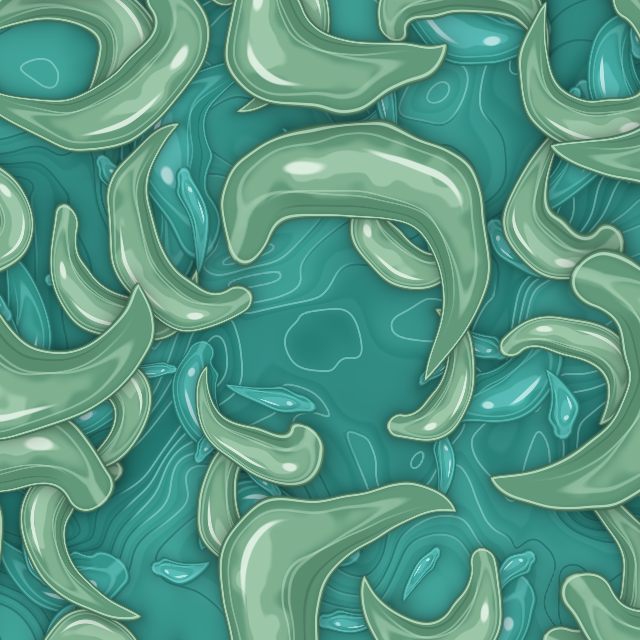
This pattern is drawn by a WebGL 2 fragment shader. Its source:

```glsl
#version 300 es
precision highp float;
// Glossy sage-green curls tumbling over a flowing teal liquid with fine contour lines.
uniform vec2 u_resolution;
out vec4 fragColor;

struct Style {
    vec3 edge, body, light, gleam;
    float plump, halfSpan, outline;
};

float hash(vec2 p) {
    return fract(sin(dot(p, vec2(127.1, 311.7))) * 43758.5453);
}

float noise(vec2 p) {
    vec2 i = floor(p), f = fract(p);
    f = f * f * f * (f * (f * 6.0 - 15.0) + 10.0);
    float low = mix(hash(i), hash(i + vec2(1, 0)), f.x);
    float high = mix(hash(i + vec2(0, 1)), hash(i + vec2(1, 1)), f.x);
    return mix(low, high, f.y);
}

vec2 noise2(vec2 p) {
    return vec2(noise(p), noise(p + 37.3)) - 0.5;
}

mat2 rotation(float a) {
    return mat2(cos(a), sin(a), -sin(a), cos(a));
}

float stroke(float d, float halfWidth, float aa) {
    return 1.0 - smoothstep(halfWidth, halfWidth + aa, abs(d));
}

float oval(vec2 p, vec2 center, vec2 radii, float soft) {
    return 1.0 - smoothstep(1.0 - soft, 1.0 + soft, length((p - center) / radii));
}

// One tapered spiral arc: round head at t = 0, pointed tail at t = 1
vec3 paintCurl(vec3 col, vec2 p, float radius, Style s, float wobble, float aa) {
    float angle = clamp(atan(p.y, p.x), -s.halfSpan, s.halfSpan);
    float t = 0.5 + 0.5 * angle / s.halfSpan;
    vec2 radial = vec2(cos(angle), sin(angle));
    float taper = mix(0.45, 1.0, smoothstep(0.0, 0.45, t)) * pow(max(1.0 - t * t, 0.0), 0.7);
    float w = radius * s.plump * taper + 0.003;
    vec2 q = p - radius * (0.75 + 0.6 * t * t) * radial;
    float d = length(q) - w;
    vec2 uv = vec2(dot(q, radial) / w, t);
    vec2 bent = uv + wobble * vec2(0.35, 0.15);

    // Rounded body with a lighter core and stepped reflections
    vec3 skin = mix(s.edge, s.body, smoothstep(0.0, 0.35, -d / w));
    float crease = smoothstep(0.05, 0.2, t) * (1.0 - smoothstep(0.75, 0.95, t));
    skin = mix(skin, s.edge, 0.6 * crease * oval(uv, vec2(-0.55, 0.5), vec2(0.2, 0.5), 0.4));
    skin = mix(skin, s.light, 0.8 * oval(bent, vec2(0.15, 0.4), vec2(0.5, 0.37), 0.2));
    skin = mix(skin, mix(s.light, s.gleam, 0.6), 0.7 * oval(bent, vec2(0.2, 0.38), vec2(0.28, 0.2), 0.1));

    // Fine inlaid lines
    float core = length((uv - vec2(0.15, 0.42)) / vec2(0.62, 0.42)) - 1.0;
    skin = mix(skin, s.gleam, 0.45 * stroke(core * w * 0.62, 0.0006, aa));
    skin = mix(skin, s.gleam, 0.5 * crease * stroke((uv.x + 0.36) * w, 0.0006, aa));
    skin = mix(skin, s.edge * 0.8, 0.5 * crease * stroke((uv.x + 0.7) * w, 0.0007, aa));

    // Specular streak and glint
    vec3 hot = mix(s.gleam, vec3(1.0), 0.55);
    skin = mix(skin, hot, 0.9 * oval(uv, vec2(0.46, 0.5), vec2(0.07, 0.12), 0.25));
    skin = mix(skin, hot, 0.9 * oval(uv, vec2(0.2, 0.24), vec2(0.16, 0.045), 0.25));

    // Rim, dark contour and contact shadow
    skin = mix(skin, s.gleam, s.outline * stroke(d + 0.005, 0.0007, aa));
    skin = mix(skin, s.edge * 0.75, s.outline * stroke(d, 0.001, aa));
    col *= 1.0 - 0.28 * s.outline * exp(-max(d, 0.0) * 75.0);
    return mix(col, skin, 1.0 - smoothstep(-aa, aa, d));
}

// Jittered grid of curls, each with its own turn, size and handedness
vec3 curlLayer(vec3 col, vec2 p, float cell, float seed, Style s, float wobble, float aa) {
    vec2 home = floor(p / cell);
    for (int y = -1; y <= 1; y++) {
        for (int x = -1; x <= 1; x++) {
            vec2 id = home + vec2(x, y);
            vec2 key = id + seed;
            vec2 jitter = 0.4 * (vec2(hash(key), hash(key + 5.1)) - 0.5);
            vec2 local = rotation(6.2832 * hash(key + 11.7)) * (p - (id + 0.5 + jitter) * cell);
            local.y *= hash(key + 17.3) < 0.5 ? -1.0 : 1.0;
            float radius = cell * mix(0.33, 0.46, hash(key + 23.9));
            col = paintCurl(col, local, radius, s, wobble, aa);
        }
    }
    return col;
}

// Diagonal liquid bands, traced by pale and dark contour lines
vec3 liquid(vec2 p, float aa) {
    vec2 q = rotation(-0.65) * p * vec2(1.0, 1.0);
    q = q * vec2(2.6, 5.0) + 1.6 * noise2(p * 4.0) + 0.5 * noise2(p * 9.0 + 8.0);
    float level = noise(q) * 7.0 + noise(q * 2.0 + 4.0) * 2.0;
    float slope = max(length(vec2(dFdx(level), dFdy(level))) / aa, 1.0);
    float band = fract(level);
    float d = (band - 0.5) / slope;
    vec3 col = mix(vec3(0.14, 0.49, 0.46), vec3(0.22, 0.61, 0.57), smoothstep(2.5, 6.5, level));
    col += 0.035 * (smoothstep(0.0, 0.5, band) - smoothstep(0.9, 1.0, band));
    float fade = smoothstep(0.35, 0.7, noise(p * 8.0 + 3.0));
    col = mix(col, vec3(0.55, 0.84, 0.81), 0.65 * fade * stroke(d, 0.0007, aa));
    return mix(col, vec3(0.10, 0.37, 0.36), 0.5 * (1.0 - fade) * stroke(d + 0.003, 0.0007, aa));
}

void main() {
    float aa = 1.0 / u_resolution.y;
    vec2 p = gl_FragCoord.xy * aa;
    float wobble = noise(p * 32.0) - 0.5;
    vec2 flow = p + 0.07 * noise2(p * 5.0) + 0.012 * noise2(p * 14.0);

    Style teal = Style(vec3(0.17, 0.53, 0.49), vec3(0.20, 0.59, 0.55), vec3(0.27, 0.68, 0.65),
                       vec3(0.46, 0.83, 0.82), 0.55, 1.1, 0.55);
    Style sage = Style(vec3(0.32, 0.52, 0.41), vec3(0.38, 0.60, 0.48), vec3(0.53, 0.72, 0.59),
                       vec3(0.74, 0.88, 0.77), 0.48, 1.75, 0.85);

    vec3 col = liquid(p, aa);
    col = curlLayer(col, flow, 0.31, 3.0, teal, wobble, aa);
    teal.halfSpan = 0.6;
    teal.plump = 0.3;
    col = curlLayer(col, flow, 0.19, 41.0, teal, wobble, aa);
    col = curlLayer(col, flow, 0.26, 71.0, sage, wobble, aa);
    col = curlLayer(col, flow + 0.13, 0.43, 97.0, sage, wobble, aa);
    fragColor = vec4(col, 1.0);
}
```
